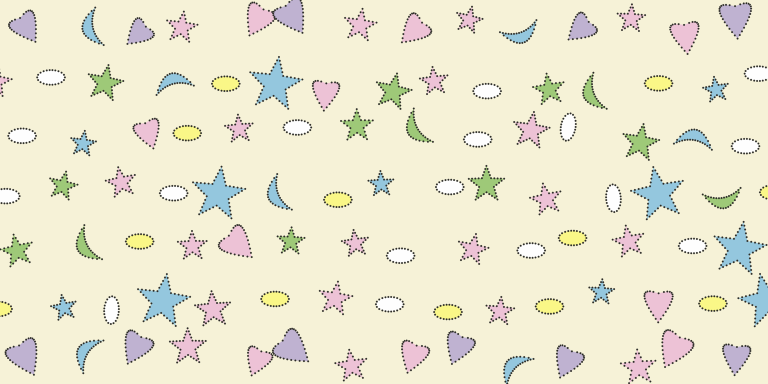
Give the GLSL for this pattern, as a Shadertoy shader.

```glsl
// Pastel hearts, moons, stars and ovals with dotted seams, scattered on cream.
// Jittered cells each choose a motif; its closed outline is sampled at even steps,
// giving both a polygon distance for the fill and the places of the seam dots.

const float PI = 3.14159265;
const int HEART = 0, MOON = 1, STAR = 2, OVAL = 3;

vec2 hash2(vec2 p) {
    vec3 q = fract(p.xyx * vec3(0.1031, 0.1030, 0.0973));
    q += dot(q, q.yzx + 33.33);
    return fract((q.xx + q.yz) * q.zy);
}

mat2 rotation(float a) {
    return mat2(cos(a), sin(a), -sin(a), cos(a));
}

vec2 starCorner(float k) {
    float radius = mod(k, 2.0) > 0.5 ? 0.42 : 1.0;
    return radius * vec2(sin(k * PI / 5.0), cos(k * PI / 5.0));
}

// Point on a motif of unit size, t running once around it from 0 to 1
vec2 outline(int kind, float t) {
    float u = 1.0 - 2.0 * t, s = abs(u);
    if (kind == HEART) {
        s = 1.0 - s;    // from the tip at 0 to the notch at 1
        s = 1.0 - s;
        float y = 0.6 + s * (1.4 + s * (2.0 * s - 5.0));
        return vec2(sign(u) * 0.78 * sin(PI * pow(s, 0.8)), y);
    }
    if (kind == MOON) {
        float y = 2.0 * s - 1.0;
        return vec2((u > 0.0 ? 0.9 : 0.35) * (1.0 - y * y) - 0.4, y);
    }
    if (kind == STAR) {
        float k = floor(t * 10.0);
        return mix(starCorner(k), starCorner(k + 1.0), fract(t * 10.0));
    }
    float a = 2.0 * PI * t;
    a += 0.15 * sin(2.0 * a);    // evens out the dot spacing
    return vec2(cos(a), 0.53 * sin(a));
}

// x: signed distance to the outline, y: distance to the nearest seam dot
vec2 motifDistance(vec2 p, int kind, float size, int dots) {
    float edge = 1e3, dotDist = 1e3, side = 1.0;
    vec2 b = size * outline(kind, float(dots - 1) / float(dots));
    for (int i = 0; i < dots; i++) {
        vec2 a = size * outline(kind, float(i) / float(dots));
        vec2 e = b - a, w = p - a;
        vec2 off = w - e * clamp(dot(w, e) / max(dot(e, e), 1e-9), 0.0, 1.0);
        edge = min(edge, dot(off, off));
        dotDist = min(dotDist, length(w));
        bvec3 c = bvec3(p.y >= a.y, p.y < b.y, e.x * w.y > e.y * w.x);
        if (all(c) || all(not(c))) side = -side;
        b = a;
    }
    return vec2(side * sqrt(edge), dotDist);
}

void mainImage(out vec4 fragColor, in vec2 fragCoord) {
    vec2 p = fragCoord / iResolution.y;
    float pixel = 1.0 / iResolution.y;
    vec3 pink = vec3(0.93, 0.76, 0.84), lavender = vec3(0.75, 0.70, 0.82);
    vec3 blue = vec3(0.58, 0.78, 0.87), green = vec3(0.62, 0.79, 0.47);
    vec3 color = vec3(0.965, 0.95, 0.845);

    for (int j = -1; j <= 1; j++)
    for (int i = -1; i <= 1; i++) {
        // Seven rows of cells, every other one shifted by half a cell
        float row = floor(p.y * 7.0) + float(j);
        if (row < 0.0 || row > 6.0) continue;
        float shift = 0.5 * mod(row, 2.0);
        vec2 cell = vec2(floor(p.x * 7.0 - shift) + float(i), row);
        vec2 r = hash2(cell + 17.0), jitter = hash2(cell + 53.0) - 0.5;

        // Hearts and moons gather in the border rows, ovals in the middle
        float pick = fract(cell.x * 0.618 + row * 0.17 + 0.2 * r.x);
        bool border = row < 0.5 || row > 5.5;
        pick = border ? pick * 0.36 : mix(0.14, 1.0, pick);

        int kind = OVAL;
        vec3 fill = vec3(0.995);
        float size = 0.036, turn = 0.0, perimeter = 5.4;
        if (pick < 0.20) {
            kind = HEART;
            fill = pick < 0.12 ? lavender : pink;
            size = mix(0.04, 0.054, r.y);
            turn = (r.x - 0.5) * 1.8;
        } else if (pick < 0.27) {
            kind = MOON;
            fill = r.y < 0.72 ? blue : green;
            size = 0.05;
            turn = r.x * 2.0 * PI;
        } else if (pick < 0.65) {
            kind = STAR;
            fill = pick < 0.42 ? pink : pick < 0.56 ? blue : green;
            size = mix(0.035, 0.05, r.y);
            if (fill == blue) size = r.y < 0.55 ? 0.034 : 0.072;
            turn = (r.x - 0.5) * 0.5;
            if (size > 0.06) jitter *= 0.2;
        } else if (pick < 0.81) {
            fill = vec3(0.98, 0.97, 0.53);
        } else if (r.y > 0.84) {
            turn = 1.5 + 0.3 * jitter.x;
        }

        vec2 center = (cell + vec2(0.5 + shift, 0.5) + 0.42 * jitter) / 7.0;
        vec2 q = (p - center) * rotation(turn);
        if (length(q) > size * 1.15 + 0.01) continue;

        int dots = 2 * int(round(perimeter * size / 0.018));
        if (kind == STAR) dots = 10 * int(max(2.0, round(0.7 * size / 0.0095)));
        vec2 d = motifDistance(q, kind, size, dots);
        color = mix(color, fill, smoothstep(0.8, -0.8, d.x / pixel));
        color = mix(color, vec3(0.17, 0.17, 0.15), smoothstep(0.7, -0.7, (d.y - 0.0024) / pixel));
    }
    fragColor = vec4(color, 1.0);
}
```
